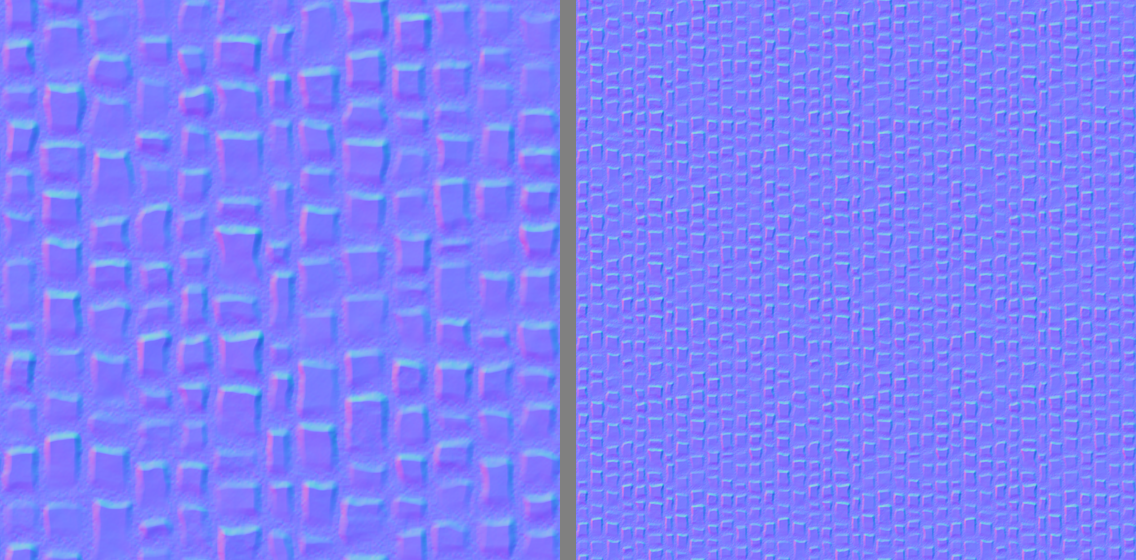
Left: one tile. Right: repeated 3 by 3.
Give the GLSL for this texture map, as a three.js fragment shader.

```glsl
// Tiling normal map of worn cobblestones laid in uneven vertical columns.
varying vec2 vUv;

const float COLUMNS = 13.0;
const float MIN_ROWS = 11.0;        // rows per column: MIN_ROWS to MIN_ROWS + 2
const float COLUMN_JITTER = 0.36;   // share of a cell by which edges wander
const float ROW_JITTER = 0.5;
const float WARP = 0.011;           // waviness of the stone outlines
const float STONE_HEIGHT = 0.0042;
const float FACE_TILT = 0.07;       // faces rise towards their upper lip
const float TOP_BEVEL = 0.021;
const float BOTTOM_BEVEL = 0.028;
const float SIDE_BEVEL = 0.017;
const float LUMPS = 0.0011;
const float GRAIN = 0.00055;
const float SAMPLE_STEP = 0.001;    // half width of the slope measurement

float hash(vec2 p) {
  return fract(sin(dot(p, vec2(127.1, 311.7))) * 43758.5453);
}

// Value noise that wraps after a whole number of cells.
float noise(vec2 uv, vec2 cells, float seed) {
  vec2 p = uv * cells;
  vec2 i = floor(p);
  vec2 f = p - i;
  f = f * f * f * (f * (f * 6.0 - 15.0) + 10.0);
  vec2 a = mod(i, cells) + seed;
  vec2 b = mod(i + 1.0, cells) + seed;
  return mix(mix(hash(a), hash(vec2(b.x, a.y)), f.x),
             mix(hash(vec2(a.x, b.y)), hash(b), f.x), f.y) - 0.5;
}

// Edge number i of a wrapping line of unevenly long cells.
float cellEdge(float i, float count, float jitter, float seed) {
  return (i + jitter * (hash(vec2(mod(i, count), seed)) - 0.5)) / count;
}

// Lower edge, upper edge and wrapped index of the cell that holds x.
vec3 findCell(float x, float count, float jitter, float seed) {
  float i = floor(x * count);
  if (x < cellEdge(i, count, jitter, seed)) i -= 1.0;
  else if (x >= cellEdge(i + 1.0, count, jitter, seed)) i += 1.0;
  return vec3(cellEdge(i, count, jitter, seed),
              cellEdge(i + 1.0, count, jitter, seed), mod(i, count));
}

float bevel(float dist, float width) {
  return smoothstep(0.0, 1.0, dist / width);
}

float surfaceHeight(vec2 uv) {
  // Wavy outlines
  vec2 p = uv + WARP * vec2(noise(uv, vec2(18.0, 22.0), 3.0),
                            noise(uv, vec2(24.0, 18.0), 41.0));
  p += 0.3 * WARP * vec2(noise(uv, vec2(61.0), 7.0), noise(uv, vec2(61.0), 83.0));

  // The stone at this place
  vec3 column = findCell(p.x, COLUMNS, COLUMN_JITTER, 17.0);
  float seed = column.z + 31.0;
  float rows = MIN_ROWS + floor(3.0 * hash(vec2(seed, 5.0)));
  float y = p.y + hash(vec2(seed, 9.0));
  vec3 row = findCell(y, rows, ROW_JITTER, seed);
  vec2 id = vec2(seed, row.z + 53.0);
  vec2 local = vec2(p.x - 0.5 * (column.x + column.y), y - 0.5 * (row.x + row.y));

  // Rounded block with a sharp upper lip and a soft foot
  float leftGap = 0.001 + 0.005 * hash(id + 11.0);
  float rightGap = 0.001 + 0.005 * hash(id + 23.0);
  float top = clamp((row.y - y - 0.001) / TOP_BEVEL, 0.0, 1.0);
  float block = bevel(pow(top, 1.35), 1.0)
    * bevel(y - row.x - 0.001, BOTTOM_BEVEL)
    * bevel(p.x - column.x - leftGap, SIDE_BEVEL)
    * bevel(column.y - p.x - rightGap, SIDE_BEVEL);

  // Each stone is raised and tilted in its own way
  float raised = STONE_HEIGHT * mix(0.4, 1.5, hash(id + 37.0));
  float tiltY = FACE_TILT * mix(0.4, 1.6, hash(id + 47.0));
  float tiltX = 0.12 * (hash(id + 59.0) - 0.5);
  float height = block * (raised + tiltX * local.x + tiltY * local.y);

  // Lumpy faces and gritty joints
  float worn = smoothstep(0.7, 1.0, hash(id + 71.0));
  height += LUMPS * (noise(uv, vec2(34.0), 13.0)
    + block * worn * noise(uv, vec2(58.0, 74.0), 29.0));
  float grit = mix(1.0, 0.22 + 0.3 * worn, smoothstep(0.1, 0.8, block));
  height += GRAIN * grit * (noise(uv, vec2(118.0), 61.0)
    + 0.6 * noise(uv, vec2(211.0), 19.0));
  return height;
}

void main() {
  vec2 dx = vec2(SAMPLE_STEP, 0.0);
  vec2 dy = dx.yx;
  vec2 slope = vec2(surfaceHeight(vUv + dx) - surfaceHeight(vUv - dx),
                    surfaceHeight(vUv + dy) - surfaceHeight(vUv - dy))
             / (2.0 * SAMPLE_STEP);

  // Red grows towards the left flanks, green towards the upper ones
  vec3 normal = normalize(vec3(slope.x, -slope.y, 1.0));
  gl_FragColor = vec4(0.5 + 0.5 * normal, 1.0);
}
```
